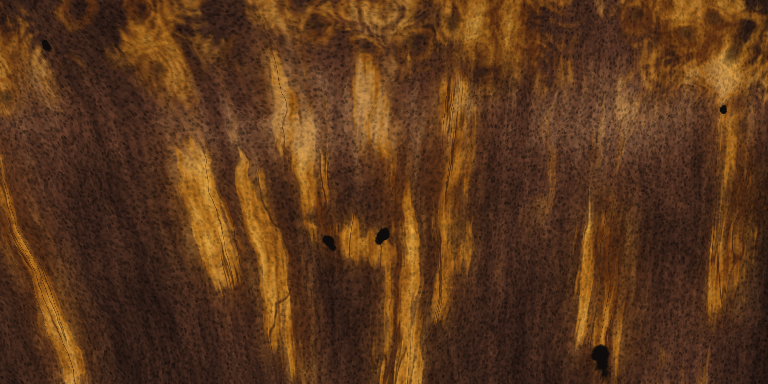
This texture is drawn by a Shadertoy shader. Its source:

```glsl
const vec3 UMBER = vec3(0.15, 0.09, 0.07);
const vec3 BROWN = vec3(0.32, 0.19, 0.13);
const vec3 TAN = vec3(0.53, 0.37, 0.25);
const vec3 AMBER = vec3(0.38, 0.19, 0.06);
const vec3 OCHRE = vec3(0.63, 0.39, 0.10);
const vec3 HONEY = vec3(0.78, 0.56, 0.22);
const vec3 BLOND = vec3(0.66, 0.48, 0.29);
const vec3 PITCH = vec3(0.06, 0.045, 0.04);

// Sapwood veins: upper end, lower end
const vec4 VEINS[11] = vec4[](
    vec4(-0.03, 0.62, 0.22, -0.06), vec4(0.46, 0.62, 0.62, 0.22),
    vec4(0.64, 0.56, 0.79, 0.00), vec4(0.70, 0.86, 0.86, 0.38),
    vec4(0.80, 0.42, 1.08, 0.32), vec4(0.95, 0.86, 1.07, 0.36),
    vec4(1.04, 0.55, 1.05, -0.15), vec4(1.19, 0.90, 1.14, 0.18),
    vec4(1.58, 0.48, 1.58, 0.01), vec4(1.89, 0.90, 1.93, 0.36),
    vec4(1.95, 0.60, 1.86, 0.16));

// Bark pockets: centre, radius, tilt
const vec4 POCKETS[5] = vec4[](
    vec4(0.86, 0.37, 0.012, 0.7), vec4(1.00, 0.39, 0.013, -0.5),
    vec4(1.575, 0.065, 0.022, 0.1), vec4(1.89, 0.72, 0.009, 0.0),
    vec4(0.12, 0.88, 0.010, 0.4));

vec2 hash2(vec2 p) {
    vec3 h = fract(p.xyx * vec3(0.1031, 0.1030, 0.0973));
    h += dot(h, h.yzx + 33.33);
    return fract((h.xx + h.yz) * h.zy);
}

// Distance to the nearest cell point, and that cell's random value
vec2 cellular(vec2 p) {
    vec2 cell = floor(p), best = vec2(9.0, 0.0);
    for (int y = -1; y <= 1; y++)
    for (int x = -1; x <= 1; x++) {
        vec2 id = cell + vec2(x, y);
        vec2 rnd = hash2(id + 50.0);
        float d = length(id + rnd - p);
        if (d < best.x) best = vec2(d, fract(rnd.x * 7.0 + rnd.y * 5.0));
    }
    return best;
}

// Layered sines, each octave turned and bent by itself
float waves(vec2 p) {
    float sum = 0.0, amp = 0.5;
    for (int i = 0; i < 5; i++) {
        p = mat2(0.8, 0.6, -0.6, 0.8) * p * 1.7 + 1.3;
        p += 0.6 * sin(p.yx);
        sum += amp * sin(p.x) * cos(p.y);
        amp *= 0.62;
    }
    return sum;
}

// Distance in widths from a vein that thins out towards both ends
float veinDistance(vec2 p, vec4 ends, float width) {
    vec2 ab = ends.zw - ends.xy;
    float t = clamp(dot(p - ends.xy, ab) / dot(ab, ab), 0.0, 1.0);
    return length(p - ends.xy - ab * t) / width + 0.8 * pow(abs(2.0 * t - 1.0), 3.0);
}

float pocket(vec2 p, vec4 shape) {
    float c = cos(shape.w), s = sin(shape.w);
    vec2 local = mat2(c, -s, s, c) * (p - shape.xy) / shape.z;
    float d = length(local * vec2(1.0, 0.5)) + 0.5 * waves(local * 0.5 + shape.xy);
    return 1.0 - smoothstep(0.7, 1.1, d);
}

vec3 ramp(vec3 low, vec3 mid, vec3 high, float t) {
    vec3 lower = mix(low, mid, clamp(2.0 * t, 0.0, 1.0));
    return mix(lower, high, clamp(2.0 * t - 1.0, 0.0, 1.0));
}

void mainImage(out vec4 fragColor, in vec2 fragCoord) {
    vec2 p = fragCoord / iResolution.xy * vec2(2.0, 1.0);
    vec2 q = p + 0.014 * vec2(waves(p * 5.0), waves(p * 5.0 + 9.0));

    // Grain fans out from the left and ripples around the burl knots
    float lean = mix(0.36, -0.08, smoothstep(0.0, 1.3, p.x));
    float u = q.x + q.y * lean;
    float drip = waves(vec2(u * 7.0, p.y * 1.5));
    float burl = smoothstep(0.68, 0.88, p.y + 0.22 * drip);
    float mottle = waves(p * 9.0);
    vec2 knot = cellular(q * vec2(7.5, 6.5) + 0.2 * mottle);
    float swirl = sin(knot.x * 30.0 + 5.0 * mottle);
    float fibre = cellular(vec2(u * 48.0, q.y * 5.0)).x;
    float thread = cellular(vec2(u * 100.0, q.y * 11.0 + 30.0)).x;
    float grain = 0.5 * fibre + 0.5 * thread - 0.44;
    grain = mix(grain, 0.5 * grain + 0.12 * swirl, burl);
    float strand = waves(vec2(u * 24.0, q.y * 2.6 + 3.0));
    strand = mix(strand, 0.5 * strand + 0.5 * mottle, burl);

    // Dull heartwood with a pale, broken sheen across the upper middle
    float sheen = exp(-pow((p.y - 0.69 - 0.06 * drip) / 0.12, 2.0));
    float cloud = waves(vec2(u * 3.5, p.y * 2.0) + 4.0);
    float dull = 0.33 + 0.32 * cloud + 0.16 * strand + 0.35 * grain;
    dull += sheen * (0.28 + 0.30 * drip) - 0.14 * burl;
    dull -= 0.18 * smoothstep(1.8, 2.0, p.x) * (1.0 - p.y);
    vec3 color = ramp(UMBER, BROWN, TAN, dull);

    // Golden veins split into strands, inside an amber halo
    float vein = 0.0, halo = 0.0;
    for (int i = 0; i < 11; i++) {
        float width = 0.042 + 0.026 * hash2(vec2(i, 3.0)).x;
        float d = veinDistance(q, VEINS[i], width);
        float frayed = d - 1.1 * strand + 1.4 * grain;
        vein = max(vein, 1.0 - smoothstep(0.35, 1.1, frayed));
        halo = max(halo, exp(-0.55 * d * d));
    }
    float filament = smoothstep(0.28, 0.45, strand - 0.6 * grain) * smoothstep(-0.1, 0.4, cloud);

    // Burl figure: patchy gold with ringed knots
    float patches = waves(p * 4.0 + 2.0) + 0.5 * mottle + 0.9 * grain;
    float figure = burl * smoothstep(-0.25, 0.40, patches);
    float knotted = burl * smoothstep(0.45, 0.50, knot.y);
    float ring = knotted * (1.0 - smoothstep(0.02, 0.16, abs(knot.x - 0.27)));
    float heart = knotted * (1.0 - smoothstep(0.04, 0.22, knot.x));
    float gold = max(max(vein, 0.85 * figure), max(0.7 * ring, 0.6 * halo));
    gold = max(gold, 0.45 * filament * (1.0 - burl));

    // Thin dark splits run along the gold
    float split = abs(waves(vec2(u * 20.0 + 5.0, q.y * 2.0)));
    split = (1.0 - smoothstep(0.0, 0.07, split)) * (1.0 - burl);
    float glow = 0.24 + 0.9 * grain + 0.55 * strand + 0.22 * vein;
    glow += 0.32 * mottle + 0.15 * sheen - 0.35 * split;
    vec3 warm = ramp(AMBER, OCHRE, HONEY, glow);
    float bleach = clamp(0.6 * sheen + 0.7 * cloud, 0.0, 0.7) * smoothstep(0.3, 0.8, glow);
    color = mix(color, mix(warm, BLOND, bleach), gold);
    color = mix(color, UMBER, max(0.6 * heart, 0.35 * split * vein));

    // Fine uneven pores and pale flecks, then dark pockets
    vec2 pore = cellular(vec2(u * 150.0, q.y * 105.0));
    float pit = pore.y * (1.0 - smoothstep(0.1, 0.8, pore.x));
    float fleck = cellular(vec2(u * 140.0 + 7.0, q.y * 110.0)).y - 0.5;
    color *= 1.07 - mix(0.45, 0.24, gold) * pit + mix(0.30, 0.16, gold) * fleck;
    float dark = 0.0;
    for (int i = 0; i < 5; i++) dark = max(dark, pocket(q, POCKETS[i]));
    color = mix(color, PITCH, dark);
    fragColor = vec4(color, 1.0);
}
```
